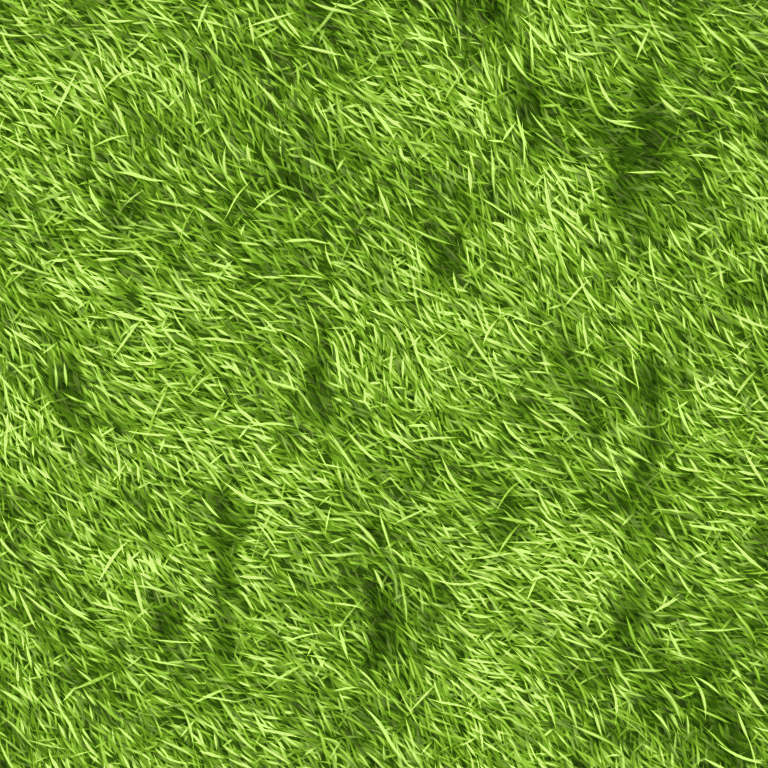
Reproduce this texture procedurally as a three.js fragment shader.

```glsl
// Sunlit lawn seen from above: layers of short tapered grass blades, all leaning
// down to the right, are scattered on jittered grids and stacked from dark to light.
// Blades carry a tone and a dryness; a colour ramp turns these into greens.
varying vec2 vUv;

const vec3 HOLLOW = vec3(0.10, 0.18, 0.02);
const vec3 SHADE  = vec3(0.20, 0.33, 0.04);
const vec3 MOSS   = vec3(0.33, 0.49, 0.09);
const vec3 LEAF   = vec3(0.45, 0.63, 0.14);
const vec3 BRIGHT = vec3(0.62, 0.81, 0.26);
const vec3 PALE   = vec3(0.85, 0.95, 0.54);
const vec3 DRY    = vec3(0.55, 0.67, 0.32);

const int TURF_LAYERS = 18;
const int LONG_LAYERS = 3;
const float EDGE = 0.0014;

float hash(vec2 p) {
  return fract(sin(dot(p, vec2(127.1, 311.7))) * 43758.5453);
}

vec3 hash3(vec2 p) {
  return vec3(hash(p), hash(p + 19.19), hash(p + 47.43));
}

float noise(vec2 p) {
  vec2 i = floor(p);
  vec2 f = fract(p);
  f = f * f * (3.0 - 2.0 * f);
  float low = mix(hash(i), hash(i + vec2(1.0, 0.0)), f.x);
  float high = mix(hash(i + vec2(0.0, 1.0)), hash(i + vec2(1.0, 1.0)), f.x);
  return mix(low, high, f.y);
}

float fbm(vec2 p) {
  return 0.55 * noise(p) + 0.30 * noise(p * 2.1 + 7.3) + 0.15 * noise(p * 4.3 + 3.1);
}

vec2 rotate(vec2 p, float angle) {
  float c = cos(angle);
  float s = sin(angle);
  return vec2(c * p.x + s * p.y, c * p.y - s * p.x);
}

// Coverage of a blade along x, pointed at both ends
float blade(vec2 p, float halfLength, float halfWidth, float soft) {
  float along = p.x / halfLength;
  float width = (halfWidth + soft) * (1.0 - along * along) - soft;
  return 1.0 - smoothstep(-soft, soft, abs(p.y) - width);
}

// Lays one grid of blades over the ground; x is tone, y is dryness
vec2 addBlades(vec2 ground, vec2 uv, float cell, float seed, float lean,
               float halfWidth, float share, vec2 toneRange) {
  vec2 grid = uv / cell + hash3(vec2(seed, 5.7)).xy;
  vec2 home = floor(grid);
  for (int j = -1; j <= 1; j++) {
    for (int i = -1; i <= 1; i++) {
      vec2 id = home + vec2(float(i), float(j));
      vec3 place = hash3(id + seed * 17.31);
      vec3 look = hash3(id + seed * 23.77 + 91.7);
      float present = step(hash(id + seed * 9.13), share);

      float turn = (place.z - 0.5) * 1.25;
      turn += step(0.90, look.z) * 1.3;
      vec2 p = rotate((grid - id - place.xy) * cell, lean + turn);
      float halfLength = cell * mix(0.4, 0.9, look.x);
      p.y += (look.z - 0.5) * 0.12 * p.x * p.x / halfLength;

      float shadow = blade(p + vec2(0.001, 0.003), halfLength, halfWidth * 1.3, 0.002);
      ground.x *= 1.0 - 0.22 * shadow * present;

      float cover = blade(p, halfLength, halfWidth * mix(0.6, 1.2, place.x), EDGE) * present;
      float tone = mix(toneRange.x, toneRange.y, look.y);
      tone -= 0.10 * p.x / halfLength;
      float dryness = smoothstep(0.58, 0.85, fract(look.y * 7.0 + place.z));
      ground = mix(ground, vec2(tone, dryness), cover);
    }
  }
  return ground;
}

vec3 grassColour(float tone, float dryness) {
  vec3 colour = mix(HOLLOW, SHADE, smoothstep(0.0, 0.12, tone));
  colour = mix(colour, MOSS, smoothstep(0.12, 0.28, tone));
  colour = mix(colour, LEAF, smoothstep(0.28, 0.50, tone));
  colour = mix(colour, BRIGHT, smoothstep(0.50, 0.74, tone));
  colour = mix(colour, PALE, smoothstep(0.74, 0.98, tone));
  return mix(colour, DRY * (0.35 + 1.2 * tone), 0.75 * dryness);
}

void main() {
  // Slow drifts of direction, light and thin turf
  float lean = -0.72 + (fbm(vUv * 6.0) - 0.5) * 1.2;
  float patches = (fbm(vUv * 8.0 + 31.0) - 0.5) * 0.55;
  float tufts = (fbm(vUv * 26.0 + 11.0) - 0.5) * 0.50;
  float thin = smoothstep(0.60, 0.80, fbm(vUv * vec2(12.0, 6.0) + 63.0));

  // Dense turf, lighter towards the top
  vec2 ground = vec2(0.08, 0.2);
  for (int k = 0; k < TURF_LAYERS; k++) {
    float height = float(k + 1) / float(TURF_LAYERS);
    vec2 range = vec2(0.24, 1.12) * mix(0.60, 1.0, height) + patches + tufts;
    ground = addBlades(ground, vUv, 0.026, float(k) + 1.0, lean, 0.0017, 1.0, range);
  }
  ground.x *= 1.0 - 0.70 * thin;

  // Sparse long blades that catch the sun
  for (int k = 0; k < LONG_LAYERS; k++) {
    vec2 range = vec2(0.65, 1.20) + 0.5 * patches;
    ground = addBlades(ground, vUv, 0.050, float(k) + 41.0, lean, 0.0019, 0.55, range);
  }

  float grain = noise(rotate(vUv, -0.72) * vec2(130.0, 300.0)) - 0.5;
  float tone = clamp(ground.x + 0.05 + 0.16 * grain, 0.0, 1.0);
  gl_FragColor = vec4(grassColour(tone, ground.y), 1.0);
}
```
